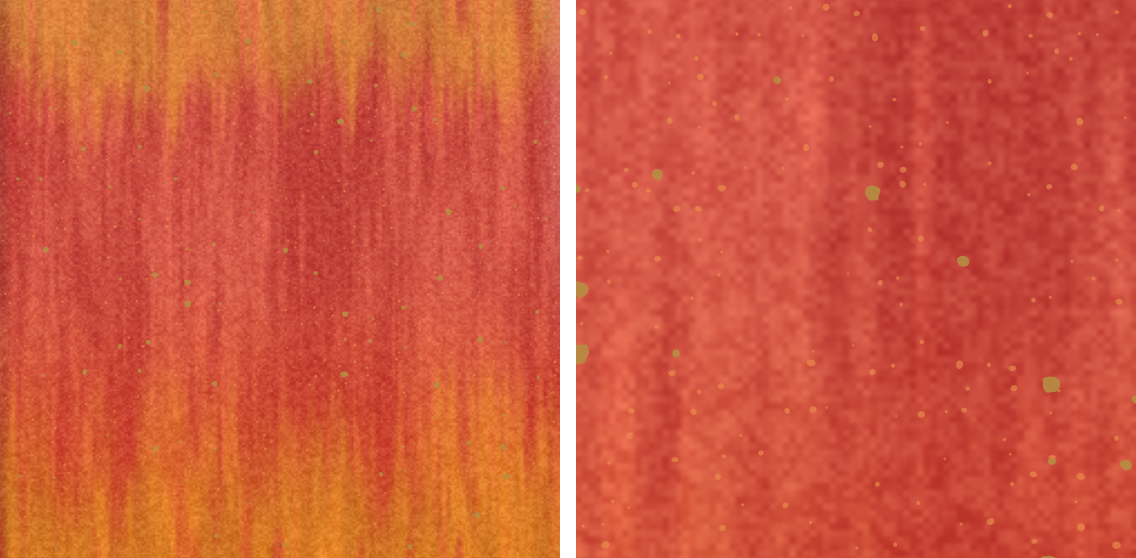
Left, the full canvas; right, a detail of the centre.
Write a Shadertoy shader that draws this texture.

```glsl
// Weathered red paint with vertical streaks, fading to ochre at top and bottom.
// Stretched value noise makes the streaks and ragged fades; fine noise makes the
// grain, and jittered cells scatter pale flecks and olive-gold specks.

#define STREAK_SCALE 1.0
#define STREAK_CONTRAST 0.85
#define FADE_RAGGEDNESS 0.42
#define GRAIN_CELLS 250.0
#define GRAIN_STRENGTH 0.17
#define SPECK_CELLS 17.0
#define SPECK_CHANCE 0.36
#define FLECK_CELLS 75.0
#define FLECK_CHANCE 0.24

const vec3 GOLD = vec3(0.71, 0.56, 0.26);
const vec3 PALE_ORANGE = vec3(0.92, 0.56, 0.30);
const vec3 PINK_SHEEN = vec3(0.90, 0.52, 0.48);

float hash(vec2 p) {
    return fract(sin(dot(p, vec2(127.1, 311.7))) * 43758.5453);
}

float noise(vec2 p) {
    vec2 cell = floor(p);
    vec2 f = fract(p);
    f = f * f * (3.0 - 2.0 * f);
    float low = mix(hash(cell), hash(cell + vec2(1, 0)), f.x);
    float high = mix(hash(cell + vec2(0, 1)), hash(cell + vec2(1, 1)), f.x);
    return mix(low, high, f.y);
}

// Three widths of vertical brush streak, centred on 0.5
float streaks(vec2 p) {
    p.x += 0.006 * noise(p * vec2(5.0, 6.0));
    p.x *= STREAK_SCALE;
    return 0.40 * noise(p * vec2(13.0, 2.6))
         + 0.35 * noise(p * vec2(43.0, 4.0) + 17.0)
         + 0.25 * noise(p * vec2(115.0, 10.0) + 41.0);
}

// Coverage of slightly irregular dots, one candidate per cell
float dots(vec2 p, float cells, float chance, vec2 radii, float seed) {
    vec2 id = floor(p * cells) + seed;
    vec2 centre = 0.25 + 0.5 * vec2(hash(id + 3.1), hash(id + 7.7));
    vec2 offset = (fract(p * cells) - centre) / cells;
    offset.x *= 0.8 + 0.4 * hash(id + 5.3);
    float size = hash(id + 11.9);
    float radius = mix(radii.x, radii.y, size * size);
    radius *= 0.75 + 0.5 * noise(p * 320.0 + seed);
    float blur = 0.8 / iResolution.y;
    float present = step(hash(id), chance);
    return present * (1.0 - smoothstep(radius - blur, radius + blur, length(offset)));
}

void mainImage(out vec4 fragColor, in vec2 fragCoord) {
    vec2 p = fragCoord / iResolution.y;
    float across = fragCoord.x / iResolution.x;
    float y = p.y;

    // Paint tones shift from warm below to rosy above
    float rosy = smoothstep(0.12, 0.58, y);
    vec3 red = mix(vec3(0.80, 0.26, 0.18), vec3(0.75, 0.25, 0.22), rosy);
    vec3 coral = mix(vec3(0.87, 0.40, 0.21), vec3(0.87, 0.38, 0.31), rosy);
    vec3 ochre = mix(vec3(0.86, 0.50, 0.14), vec3(0.84, 0.51, 0.23), y);

    // Red and coral streaks
    float streak = streaks(p);
    float cloud = noise(p * vec2(5.0, 3.0) + 9.0);
    float light = smoothstep(0.28, 0.74, streak + 0.16 * (cloud - 0.5));
    vec3 color = mix(red, coral, light * STREAK_CONTRAST);

    // Ragged ochre fades at both ends
    float drip = streaks(p + vec2(3.7, 5.2)) - 0.5;
    float ragged = FADE_RAGGEDNESS * (0.65 * drip + 0.5 * (streak - 0.5));
    float top = smoothstep(0.73, 0.95, y + ragged);
    float bottom = 1.0 - smoothstep(0.03, 0.31, y - ragged);
    float fade = max(top, bottom);
    color = mix(color, ochre * (0.94 + 0.12 * light), 0.92 * fade);

    // Dark red runs left showing through the ochre
    float run = noise(p * vec2(34.0, 5.0) + 63.0);
    color = mix(color, red, 0.6 * fade * smoothstep(0.70, 0.95, run));

    // Thin bright scratches
    float scratch = smoothstep(0.70, 0.95, noise(p * vec2(85.0, 5.0) + 29.0));
    color = mix(color, coral * 1.06, 0.45 * scratch);

    // Sheen on the right edge, shade on the left
    float sheen = smoothstep(0.95, 1.0, across) * smoothstep(0.25, 0.75, y);
    color = mix(color, PINK_SHEEN, 0.5 * sheen);
    color *= mix(0.88, 1.0, smoothstep(0.0, 0.025, across));

    // Mottled grain
    float grain = 0.6 * noise(p * GRAIN_CELLS) + 0.4 * noise(p * GRAIN_CELLS * 0.5 + 13.0) - 0.5;
    color += grain * GRAIN_STRENGTH * vec3(0.75, 1.0, 0.75);

    // Pale flecks, then larger gold specks
    float fleck = dots(p, FLECK_CELLS, FLECK_CHANCE, vec2(0.0008, 0.0024), 19.0);
    color = mix(color, PALE_ORANGE, 0.65 * fleck);
    float speck = dots(p, SPECK_CELLS, SPECK_CHANCE, vec2(0.0022, 0.0066), 53.0);
    color = mix(color, GOLD, 0.88 * speck);

    fragColor = vec4(clamp(color, 0.0, 1.0), 1.0);
}
```
